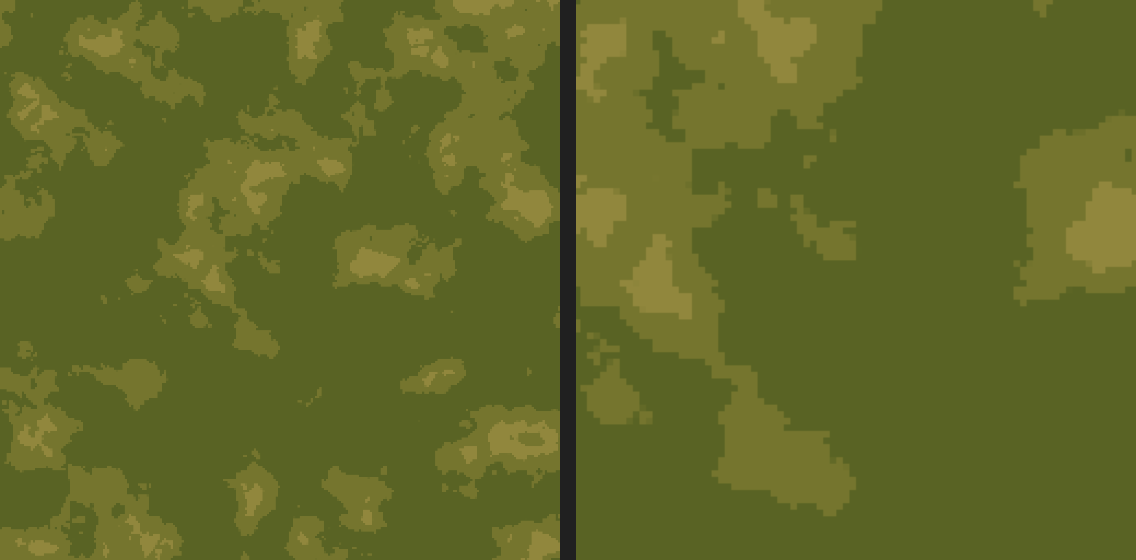
Left, the full canvas; right, a detail of the centre.
This texture is drawn by a three.js fragment shader. Its source:

```glsl
varying vec2 vUv;

// Palette
const vec3 MOSS = vec3(0.35, 0.39, 0.14);
const vec3 OLIVE = vec3(0.46, 0.46, 0.18);
const vec3 STRAW = vec3(0.57, 0.53, 0.24);

// Pattern
const float GRID_CELLS = 256.0;    // blocks across the canvas
const float BASE_FREQUENCY = 10.0; // largest blotches across the canvas
const int OCTAVES = 5;
const float GAIN = 0.56;
const float LACUNARITY = 2.0;
const vec2 OCTAVE_SHIFT = vec2(37.3, 17.7);
const vec2 SEED = vec2(11.4, 53.8);

// Noise levels where each tone begins
const float OLIVE_LEVEL = 0.564;
const float STRAW_LEVEL = 0.709;
const float TONE_SOFTNESS = 0.001;
const float BLOCK_SOFTNESS = 0.15; // in blocks

float hash(vec2 p) {
  vec3 q = fract(vec3(p.xyx) * 0.1031);
  q += dot(q, q.yzx + 33.33);
  return fract((q.x + q.y) * q.z);
}

float valueNoise(vec2 p) {
  vec2 cell = floor(p);
  vec2 f = fract(p);
  vec2 w = f * f * (3.0 - 2.0 * f);
  float bottom = mix(hash(cell), hash(cell + vec2(1.0, 0.0)), w.x);
  float top = mix(hash(cell + vec2(0.0, 1.0)), hash(cell + vec2(1.0)), w.x);
  return mix(bottom, top, w.y);
}

// Fractal sum, normalised to 0..1
float fbm(vec2 p) {
  float sum = 0.0;
  float total = 0.0;
  float amplitude = 1.0;
  for (int i = 0; i < OCTAVES; i++) {
    sum += amplitude * valueNoise(p);
    total += amplitude;
    amplitude *= GAIN;
    p = p * LACUNARITY + OCTAVE_SHIFT;
  }
  return sum / total;
}

float toneMask(float level, float value) {
  return smoothstep(level - TONE_SOFTNESS, level + TONE_SOFTNESS, value);
}

// Flat colour of one block
vec3 blockColor(vec2 block) {
  float height = fbm((block + 0.5) / GRID_CELLS * BASE_FREQUENCY + SEED);
  vec3 color = mix(MOSS, OLIVE, toneMask(OLIVE_LEVEL, height));
  return mix(color, STRAW, toneMask(STRAW_LEVEL, height));
}

void main() {
  // Blend the four nearest blocks across a narrow seam
  vec2 p = vUv * GRID_CELLS - 0.5;
  vec2 block = floor(p);
  vec2 seam = smoothstep(0.5 - BLOCK_SOFTNESS, 0.5 + BLOCK_SOFTNESS, fract(p));

  vec3 bottom = mix(blockColor(block), blockColor(block + vec2(1.0, 0.0)), seam.x);
  vec3 top = mix(blockColor(block + vec2(0.0, 1.0)), blockColor(block + vec2(1.0)), seam.x);
  gl_FragColor = vec4(mix(bottom, top, seam.y), 1.0);
}
```
